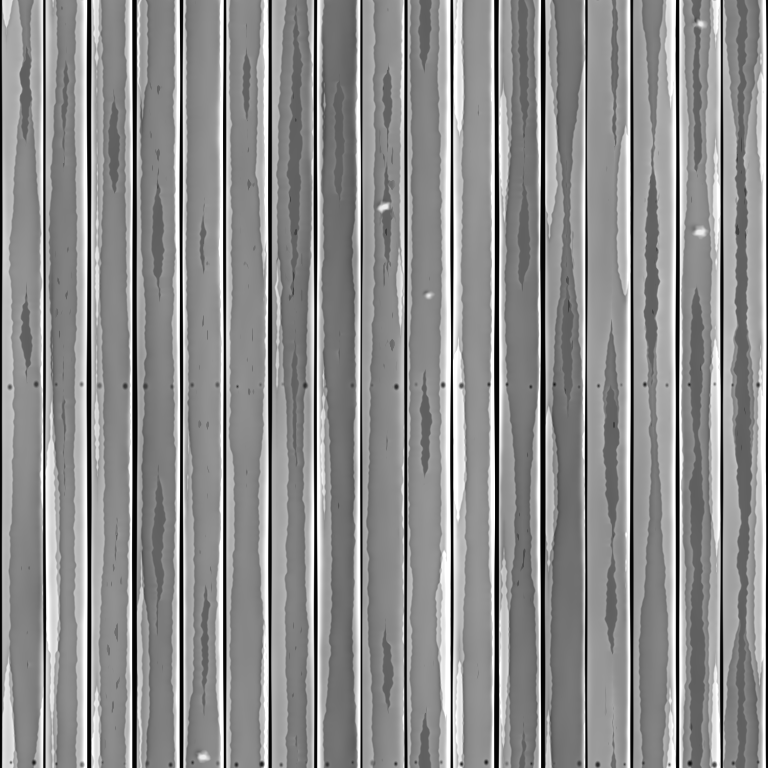
Give the GLSL for this texture map, as a Shadertoy shader.

```glsl
#define PLANKS 17.0
#define HEART_TONE 0.495
#define SAP_LIFT 0.09
#define STREAK_TONE 0.38
#define GAP_TONE 0.01
#define LIP_WIDTH 0.072
#define RAGGED 0.05
#define LEDGE_RELIEF 0.10
#define PLANK_SPREAD 0.13
#define NAIL_ROWS 2
#define CHIPS 5

float hash(vec2 p) {
    vec3 q = fract(p.xyx * 0.1031);
    q += dot(q, q.yzx + 33.33);
    return fract((q.x + q.y) * q.z);
}

float corner(vec2 cell, vec2 offset, float period) {
    float angle = 6.2832 * hash(vec2(cell.x, mod(cell.y, period)) + 3.7);
    return dot(vec2(cos(angle), sin(angle)), offset);
}

// Gradient noise, periodic in y
float noise(vec2 p, float period) {
    vec2 c = floor(p), f = p - c;
    vec2 w = f * f * f * (f * (f * 6.0 - 15.0) + 10.0);
    vec2 e = vec2(0.0, 1.0);
    return mix(mix(corner(c, f, period), corner(c + e.yx, f - e.yx, period), w.x),
               mix(corner(c + e, f - e, period), corner(c + 1.0, f - 1.0, period), w.x), w.y);
}

// Wandering line along the height of a plank
float wander(float seed, float y, float freq) {
    return noise(vec2(seed * 3.0 + 0.5, (y + hash(vec2(seed, 31.0))) * freq), freq);
}

// Raised step: bright outside the edge, dark inside, fading away from it
float ledge(float d, float reach, float soft) {
    return (2.0 * smoothstep(-soft, soft, d) - 1.0) * exp(-abs(d) / reach);
}

float woodTone(float u, float id, float y, float px) {
    float soft = max(px, 0.025);
    float center = 0.5 + 0.16 * (hash(vec2(id, 1.0)) - 0.5) + 0.1 * wander(id + 120.0, y, 3.0);
    float sideSeed = id + 20.0 * step(center, u);
    float ragged = RAGGED * (0.7 * wander(sideSeed + 40.0, y, 17.0)
                           + 0.7 * wander(sideSeed + 80.0, y, 53.0)
                           + 0.6 * wander(sideSeed + 400.0, y, 139.0));
    float tone = HEART_TONE + PLANK_SPREAD * (hash(vec2(id, 2.0)) - 0.5)
               + 0.25 * (hash(vec2(id, 8.0)) - 0.5) * (u - 0.5)
               + 0.07 * wander(id + 420.0, y, 3.0);

    // Pale outer wood around the arched heart
    float arch = hash(vec2(id, 3.0));
    float heart = mix(0.24, 0.37, hash(vec2(id, 4.0)))
                + mix(0.08, 1.0, arch * arch) * wander(id + 140.0, y, 3.0);
    heart = min(heart, 0.38) + ragged;
    float d = abs(u - center) - heart;
    tone += SAP_LIFT * smoothstep(-soft, soft, d) + LEDGE_RELIEF * ledge(d, 0.08, soft);

    // Bright slivers swelling along one side
    float lean = hash(vec2(id, 5.0)) < 0.5 ? 0.16 : 0.84;
    float sliver = 0.55 * wander(id + 160.0, y, 4.0) - 0.16 * hash(vec2(id, 9.0)) + ragged;
    d = min(sliver, 0.16 + ragged) - abs(u - lean - 0.06 * wander(id + 180.0, y, 7.0));
    tone += 0.13 * smoothstep(-soft, soft, d)
          + 0.10 * ledge(d, 0.07, soft) * smoothstep(-0.14, 0.0, d);

    // Long dark ragged streaks in the heart
    float freq = floor(mix(3.0, 7.0, hash(vec2(id, 6.0))));
    float streak = 0.5 * wander(id + 200.0, y, freq) + 0.05 - 0.19 * hash(vec2(id, 7.0));
    streak = 0.16 * tanh(streak / 0.16) + 1.5 * ragged;
    d = abs(u - center - 0.03 * wander(id + 220.0, y, 23.0)) - streak;
    tone += 0.08 * exp(-abs(d) / 0.05) * smoothstep(0.0, 0.04, streak);
    tone = mix(STREAK_TONE, tone, smoothstep(-soft, soft, d));

    // Sparse short dark flecks, stretched along the grain
    float fleck = noise(vec2(id * 13.0 + u * 11.0, y * 48.0), 48.0)
                + 0.6 * wander(id + 240.0, y, 5.0);
    float middle = smoothstep(0.22, 0.08, abs(u - center));
    tone -= 0.13 * middle * smoothstep(0.56, 0.68, fleck);
    return tone + 0.02 * noise(vec2(id * 17.0 + u * 4.0, y * 16.0), 16.0);
}

void mainImage(out vec4 fragColor, in vec2 fragCoord) {
    vec2 uv = fragCoord / iResolution.xy;
    float s = uv.x * PLANKS, y = uv.y;
    float px = PLANKS / min(iResolution.x, iResolution.y);
    float id = floor(s), u = s - id;
    float tone = woodTone(u, id, y, px);

    // Scattered bright chips with a dark flank
    for (int i = 0; i < CHIPS; i++) {
        vec2 seed = vec2(float(i) * 5.0, 61.0);
        vec2 at = vec2((floor(hash(seed) * PLANKS) + 0.5) / PLANKS, hash(seed + 1.7));
        vec2 q = (fract(uv - at + 0.5) - 0.5) * PLANKS;
        float size = mix(0.05, 0.1, hash(seed + 4.1));
        float bump = size * 0.6 * noise(q * 9.0 + seed, 997.0);
        q.x += q.y * (hash(seed + 6.3) - 0.5);
        vec2 flankOffset = q + vec2(0.1, -0.06);
        tone -= 0.14 * exp(-dot(flankOffset, flankOffset) / (size * size));
        float d = length(q * vec2(0.8, 1.0)) - size + bump;
        tone = mix(tone, 0.93, smoothstep(0.06, -0.06, d));
    }

    // Paired nail holes
    for (int row = 0; row < NAIL_ROWS; row++) {
        for (int k = 0; k < 2; k++) {
            vec2 seed = vec2(id * 2.0 + float(k), 90.0 + float(row));
            float height = 0.006 + float(row) * 0.492 + 0.004 * (hash(seed + 8.0) - 0.5);
            float across = mix(0.24, 0.79, float(k)) + 0.08 * (hash(seed) - 0.5);
            vec2 q = vec2(u - across, (fract(y - height + 0.5) - 0.5) * PLANKS);
            float radius = mix(0.015, 0.055, hash(seed + 5.0));
            float d = length(q * vec2(1.0, 0.8)) - radius;
            tone += 0.05 * exp(-abs(d) / 0.04);
            tone = mix(tone, 0.06, smoothstep(0.035, -0.035, d) * mix(0.3, 1.0, hash(seed + 9.0)));
        }
    }

    // Bright plank lips and the straight black gaps between them
    float seam = mod(floor(s + 0.5), PLANKS);
    float x = s - floor(s + 0.5) + 0.05 * (hash(vec2(seam, 15.0)) - 0.5)
            - 0.012 * wander(seam + 260.0, y, 5.0);
    float flank = step(0.0, x);
    float halfGap = mix(0.022, 0.062, hash(vec2(seam, 11.0)))
                  + 0.014 * wander(seam + 280.0, y, 7.0);
    float gap = abs(x) - halfGap;
    float lipSeed = seam + 20.0 * flank;
    float lip = mix(0.43, 0.24, flank) + 0.62 * (hash(vec2(seam, 12.0 + flank)) - 0.5)
              + 0.25 * wander(lipSeed + 300.0, y, 5.0);
    float width = LIP_WIDTH * mix(0.65, 1.4, hash(vec2(lipSeed, 17.0)))
                + 0.04 * wander(lipSeed + 340.0, y, 6.0)
                + 0.015 * wander(lipSeed + 380.0, y, 41.0);
    float lipReach = max(gap, 0.0) / max(width, 0.03);
    tone += max(lip, 0.04) * exp(-lipReach * lipReach);
    tone = mix(GAP_TONE, tone, smoothstep(-0.5, 0.5, gap / max(px, 0.04)));

    fragColor = vec4(vec3(clamp(tone, 0.0, 1.0)), 1.0);
}
```
